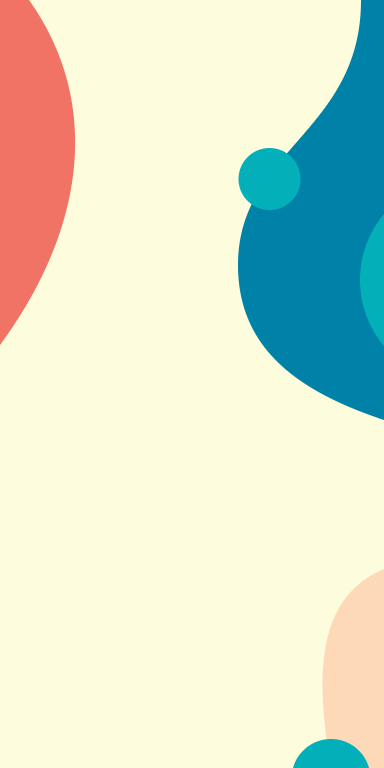
Write a Shadertoy shader that draws this background.

```glsl
// Flat organic blobs and discs in coral, blue, peach and teal on a cream ground.

// Design grid: 384 wide, 768 high, y pointing down.
const vec2 GRID = vec2(384.0, 768.0);

vec2 bezier(vec2 a, vec2 b, vec2 c, vec2 d, float t) {
    float s = 1.0 - t;
    return s * s * s * a + 3.0 * s * s * t * b + 3.0 * s * t * t * c + t * t * t * d;
}

// Approximate distance to a curve that descends steadily; positive on its right.
float curveSide(vec2 p, vec2 a, vec2 b, vec2 c, vec2 d) {
    // Bisect for the curve point at this height, running slightly past both ends.
    float low = -0.1, high = 1.1;
    for (int i = 0; i < 18; i++) {
        float mid = 0.5 * (low + high);
        if (bezier(a, b, c, d, mid).y < p.y) low = mid;
        else high = mid;
    }
    float t = 0.5 * (low + high), s = 1.0 - t;
    vec2 tangent = s * s * (b - a) + 2.0 * s * t * (c - b) + t * t * (d - c);
    return (p.x - bezier(a, b, c, d, t).x) * tangent.y / length(tangent);
}

float disc(vec2 p, vec2 center, float radius) {
    return length(p - center) - radius;
}

// Lay a colour over the inside of a shape, with a one-pixel soft edge.
void paint(inout vec3 color, vec3 ink, float dist) {
    float pixel = GRID.x / iResolution.x;
    color = mix(color, ink, clamp(0.5 - dist / pixel, 0.0, 1.0));
}

void mainImage(out vec4 fragColor, in vec2 fragCoord) {
    vec2 uv = fragCoord / iResolution.xy;
    vec2 p = vec2(uv.x, 1.0 - uv.y) * GRID;

    vec3 teal = vec3(0.01, 0.69, 0.73);
    vec3 color = vec3(0.993, 0.99, 0.865);

    // Coral bulge on the left
    float coral = curveSide(p, vec2(29, 0), vec2(100, 100), vec2(88, 225), vec2(0, 345));
    paint(color, vec3(0.94, 0.45, 0.40), coral);

    // Blue blob on the right: a flowing neck above a rounded belly
    float blue = p.y < 265.0
        ? curveSide(p, vec2(361, 0), vec2(361, 132), vec2(238, 150), vec2(238, 265))
        : curveSide(p, vec2(238, 265), vec2(238, 350), vec2(300, 392), vec2(384, 420));
    paint(color, vec3(0.0, 0.51, 0.66), -blue);

    // Peach mound in the lower right
    float peach = curveSide(p, vec2(384, 569), vec2(310, 600), vec2(318, 690), vec2(331, 768));
    paint(color, vec3(0.995, 0.85, 0.72), -peach);

    // Teal discs
    float discs = disc(p, vec2(269.5, 179.0), 31.0);
    discs = min(discs, disc(p, vec2(462.7, 280.0), 102.7));
    discs = min(discs, disc(p, vec2(331.0, 778.4), 39.4));
    paint(color, teal, discs);

    fragColor = vec4(color, 1.0);
}
```
